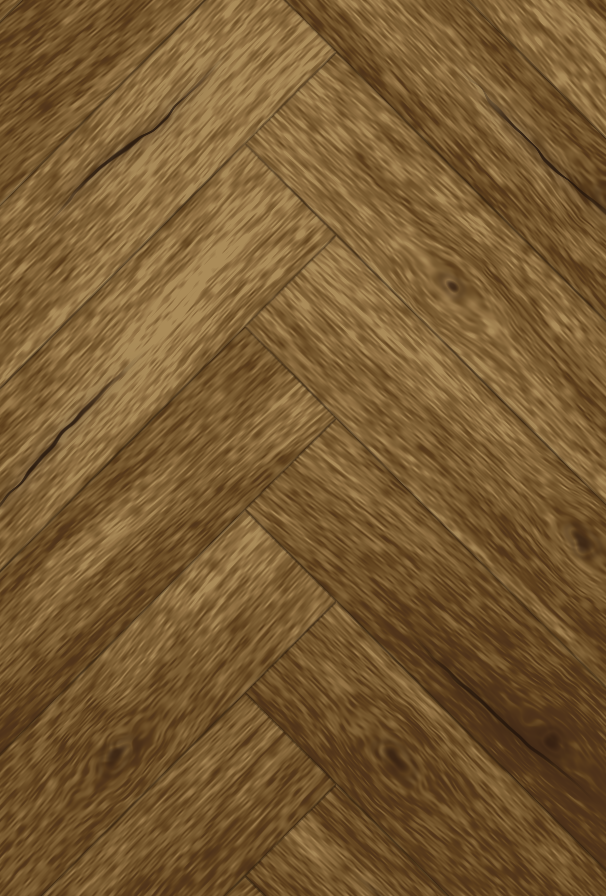
Give the GLSL for this texture, as a Shadertoy shader.

```glsl
// Herringbone floor of oak planks, with grain, knots, cracks and thin dark joints.

const float PLANK_WIDTH = 0.1445;           // in canvas heights
const vec2  CORNER = vec2(0.2734, 0.840);   // left tip of one zigzag step
const float JOINT_HALF_WIDTH = 0.006;       // in plank widths
const float JOINT_STRENGTH = 0.6;
const float BASE_TONE = 2.95;               // position on the oak ramp, 0 to 5
const float PLANK_VARIATION = 1.4;
const float GRAIN_SLANT = 0.16;
const float KNOT_CHANCE = 0.6;
const float CRACK_CHANCE = 0.35;
const vec2  LIGHT_CENTRE = vec2(0.37, 0.80);
const float LIGHT_FALLOFF = 2.3;
const vec3  JOINT_COLOUR = vec3(0.17, 0.11, 0.05);
const vec3  KNOT_COLOUR = vec3(0.19, 0.11, 0.06);
const vec3  OAK[6] = vec3[6](
    vec3(0.30, 0.19, 0.10), vec3(0.37, 0.25, 0.11), vec3(0.44, 0.32, 0.16),
    vec3(0.50, 0.38, 0.21), vec3(0.58, 0.45, 0.27), vec3(0.67, 0.55, 0.35));

float hash(vec2 p) {
    return fract(sin(dot(p, vec2(12.9898, 78.233))) * 43758.5453);
}

float noise(vec2 p) {
    vec2 i = floor(p), f = fract(p);
    f = f * f * (3.0 - 2.0 * f);
    return mix(mix(hash(i), hash(i + vec2(1, 0)), f.x),
               mix(hash(i + vec2(0, 1)), hash(i + vec2(1, 1)), f.x), f.y);
}

// Noise centred on zero
float ripple(vec2 p) { return noise(p) - 0.5; }

// Oak colour by tone; the darkest tones are compressed softly
vec3 oakRamp(float tone) {
    tone = tone < 1.0 ? exp(tone - 1.0) : min(tone, 4.999);
    int i = int(tone);
    return mix(OAK[i], OAK[i + 1], fract(tone));
}

// Wood of one plank: pos.x runs along it from its end, pos.y across it (0 to 1)
vec3 plankColour(vec2 pos, vec2 id, float shade) {
    vec2 seed = vec2(hash(id), hash(id + 7.3)) * 50.0;

    // Knot, which pushes the grain aside
    vec2 knotPos = vec2(mix(0.3, 3.4, hash(id + 1.7)), mix(0.2, 0.8, hash(id + 2.9)));
    float hasKnot = step(hash(id + 4.1), KNOT_CHANCE);
    vec2 toKnot = (pos - knotPos) * vec2(0.55, 1.0);
    toKnot += 0.06 * vec2(ripple(pos * 7.0 + seed), ripple(pos * 9.0 - seed));
    float knotDist = length(toKnot);
    float bulge = hasKnot * exp(-14.0 * knotDist * knotDist);
    float across = pos.y - toKnot.y * bulge * 0.7
                 + GRAIN_SLANT * (hash(id + 6.1) - 0.5) * pos.x
                 + 0.12 * ripple(vec2(pos.x * 0.7, pos.y * 1.5) + seed);

    // Grain from broad bands down to fine pores
    float bands   = ripple(vec2(pos.x * 0.4, across * 3.5) + seed);
    float streaks = ripple(vec2(pos.x * 0.8, across * 18.0) + seed);
    float fibres  = ripple(vec2(pos.x * 3.2, across * 46.0) + seed);
    float flecks  = ripple(vec2(pos.x * 12.0, across * 72.0) - seed);
    float contour = noise(vec2(pos.x * 0.45, across * 1.6) - seed) * 9.0;
    float figure  = pow(0.5 + 0.5 * sin(6.2832 * contour + 2.0 * fibres), 3.0);
    float figureAmount = smoothstep(0.35, 0.7, noise(pos * vec2(0.6, 1.8) + seed.yx));

    float tone = BASE_TONE + shade + PLANK_VARIATION * (hash(id + 9.1) - 0.5)
               + 2.2 * bands + 1.1 * streaks + 2.0 * fibres + 3.0 * flecks
               - 0.9 * figure * figureAmount - 0.8 * bulge;
    vec3 colour = oakRamp(tone);

    // Dark heart of the knot with a faint ring
    float heartSize = mix(0.03, 0.075, hash(id + 5.3));
    float heart = 1.0 - smoothstep(heartSize * 0.3, heartSize * 1.5, knotDist);
    float ring = exp(-pow((knotDist - heartSize * 1.8) / 0.025, 2.0));
    colour = mix(colour, KNOT_COLOUR, hasKnot * max(0.75 * heart, 0.25 * ring));

    // Crack along the grain, tapered at both ends
    float crackStart = mix(0.3, 1.6, hash(id + 6.7));
    float along = (pos.x - crackStart) / 2.3;
    float taper = smoothstep(0.0, 0.4, along) * (1.0 - smoothstep(0.6, 1.0, along));
    float crackLine = mix(0.15, 0.85, hash(id + 8.9))
                    + 0.12 * ripple(vec2(pos.x * 1.1, 3.0) + seed)
                    + 0.03 * ripple(vec2(pos.x * 8.0, 5.0) + seed);
    float crackDist = abs(pos.y - crackLine);
    float crackWidth = 0.005 + 0.018 * noise(vec2(pos.x * 5.0, 1.0) + seed);
    float crack = 1.0 - smoothstep(crackWidth * 0.4, crackWidth * 1.5, crackDist);
    crack = max(crack, 0.35 * exp(-crackDist * 16.0));
    float hasCrack = step(hash(id + 3.3), CRACK_CHANCE);
    return mix(colour, KNOT_COLOUR * 0.7, 0.85 * crack * taper * hasCrack);
}

void mainImage(out vec4 fragColor, in vec2 fragCoord) {
    vec2 p = fragCoord / iResolution.y;
    float pixel = 1.0 / (iResolution.y * PLANK_WIDTH);

    // Axes turned by 45 degrees, measured in plank widths
    vec2 q = (p - CORNER) / PLANK_WIDTH;
    vec2 diag = vec2(q.x + q.y, q.x - q.y) * 0.70711;
    vec2 cell = floor(diag);

    // Each cell belongs to a plank running down-right or down-left
    bool rightward = cell.x + cell.y >= 0.0;
    vec2 pos = rightward ? vec2(diag.y + cell.x, diag.x - cell.x)
                         : vec2(-diag.x - cell.y, diag.y - cell.y);
    vec2 id = rightward ? vec2(-cell.x, 11.0) : vec2(cell.y, 23.0);

    // Light fades towards the corners and the bottom
    float shade = 0.6 - LIGHT_FALLOFF * smoothstep(0.1, 0.95, distance(p, LIGHT_CENTRE));
    vec3 colour = plankColour(pos, id, shade);

    // Joints with a soft bevel
    float edge = min(pos.x, min(pos.y, 1.0 - pos.y));
    float joint = 1.0 - smoothstep(JOINT_HALF_WIDTH - 0.5 * pixel,
                                   JOINT_HALF_WIDTH + pixel, edge);
    float wear = 0.55 + 0.45 * noise(diag * 3.0);
    colour *= 1.0 - 0.08 * exp(-edge * 45.0);
    colour = mix(colour, JOINT_COLOUR, JOINT_STRENGTH * wear * joint);

    fragColor = vec4(colour, 1.0);
}
```
